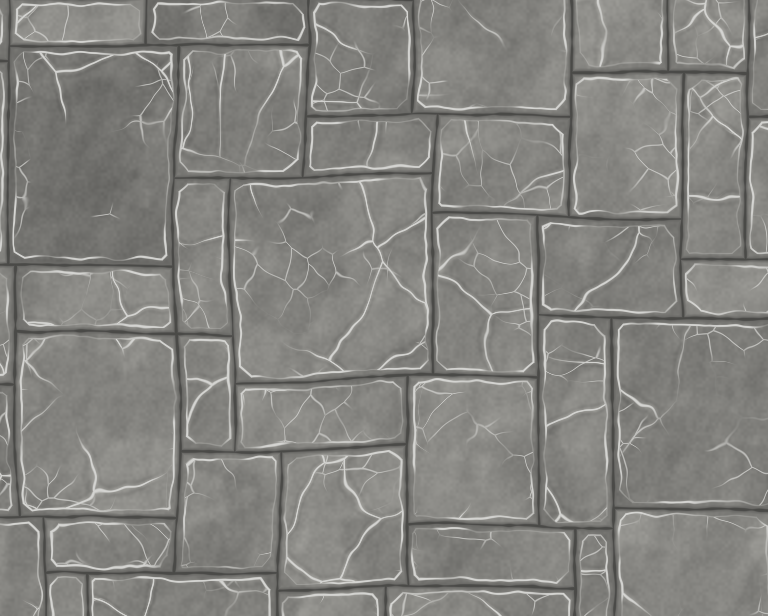
Give the GLSL for this texture, as a WebGL 2 fragment shader.

```glsl
#version 300 es
precision highp float;
// Grey flagstones of mixed sizes, fitted together in an interlocking pinwheel layout.
// Each slab gets a dark joint, a worn pale rim, branching pale cracks taken from
// warped Voronoi edges, and mottled stone; small squarish slabs carry a spiral.
uniform vec2 u_resolution;
out vec4 fragColor;

const float CELL = 0.172;         // mean slab size, in canvas widths
const float SIZE_SPREAD = 0.36;   // how far the joints leave the regular grid
const float SLANT = 0.014;        // bending of the joints
const float RIM_INSET = 0.0085;   // distance from joint to pale rim
const float LINE = 0.0011;        // half width of pale lines
const float CRACK_FREQ = 8.5;
const float CHIP_FREQ = 23.0;
const float SPIRAL_MAX = 0.72;    // largest carved slab, in cells
const float SPIRAL_TURNS = 2.6;
const float STONE = 0.505, HALO = 0.42, JOINT = 0.29, PALE = 0.83;
const vec3 WARM = vec3(1.0, 0.995, 0.965), CLEAN = vec3(1.0, 1.0, 0.988);

float hash(vec2 p) {
    vec3 q = fract(p.xyx * 0.1031);
    q += dot(q, q.yzx + 33.33);
    return fract((q.x + q.y) * q.z);
}
vec2 hash2(vec2 p) { return vec2(hash(p), hash(p + 71.7)); }

float noise(vec2 p) {
    vec2 i = floor(p), f = fract(p);
    f = f * f * (3.0 - 2.0 * f);
    return mix(mix(hash(i), hash(i + vec2(1, 0)), f.x),
               mix(hash(i + vec2(0, 1)), hash(i + 1.0), f.x), f.y);
}
vec2 noise2(vec2 p) { return vec2(noise(p), noise(p + 43.7)) - 0.5; }

float fbm(vec2 p) {
    float sum = 0.0, amp = 0.5;
    for (int i = 0; i < 5; i++) {
        sum += amp * noise(p);
        p = mat2(1.6, 1.2, -1.2, 1.6) * p + 7.3;
        amp *= 0.5;
    }
    return sum;
}

// Joint through a grid vertex: vertical on even vertices, horizontal on odd ones
float jointAt(vec2 v) {
    float s = 2.0 * hash(v + 19.0) - 1.0;
    float base = mod(v.x + v.y, 2.0) < 0.5 ? v.x : v.y;
    return base + SIZE_SPREAD * sign(s) * pow(abs(s), 0.6);
}

// Bounds (lo, hi) of the slab around p, and its identity
vec4 findSlab(vec2 p, out vec2 id) {
    vec4 slab = vec4(p, p);
    id = floor(p);
    for (int k = 0; k < 9; k++) {
        vec2 c = floor(p) + vec2(k % 3 - 1, k / 3 - 1);
        float a = jointAt(c), b = jointAt(c + vec2(1, 0));
        float e = jointAt(c + 1.0), f = jointAt(c + vec2(0, 1));
        vec4 r = mod(c.x + c.y, 2.0) < 0.5 ? vec4(a, b, e, f) : vec4(f, a, b, e);
        if (all(greaterThanEqual(p, r.xy)) && all(lessThan(p, r.zw))) { slab = r; id = c; }
    }
    return slab;
}

// Distance to the nearest Voronoi edge, in cells
float voronoiEdge(vec2 p) {
    vec2 n = floor(p), f = fract(p), nearest = vec2(8.0);
    for (int k = 0; k < 9; k++) {
        vec2 g = vec2(k % 3 - 1, k / 3 - 1), r = g + hash2(n + g) - f;
        if (dot(r, r) < dot(nearest, nearest)) nearest = r;
    }
    float d = 8.0;
    for (int k = 0; k < 25; k++) {
        vec2 g = vec2(k % 5 - 2, k / 5 - 2), r = g + hash2(n + g) - f, gap = r - nearest;
        if (dot(gap, gap) > 1e-5) d = min(d, dot(0.5 * (r + nearest), normalize(gap)));
    }
    return d;
}

float stroke(float d, float w, float px) {
    return 1.0 - smoothstep(max(w - px, 0.0), w + px, abs(d));
}

void main() {
    float px = 0.7 / u_resolution.x;
    vec2 p = gl_FragCoord.xy / u_resolution.x;

    // Slab layout and distances to its border
    vec2 id, bent = p + SLANT * noise2(p * 4.0) + 0.003 * noise2(p * 28.0);
    vec4 slab = findSlab(bent / CELL + 20.0, id) * CELL;
    vec2 q = bent + 20.0 * CELL, size = slab.zw - slab.xy;
    vec2 side = min(q - slab.xy, slab.zw - q);
    float edge = min(side.x, side.y) + 0.0016 * (noise(p * 95.0) - 0.5);
    float cut = 0.004 + 0.012 * noise(p * 22.0 + id);
    float inner = min(edge, (side.x + side.y) * 0.707 - cut);
    float rim = inner - RIM_INSET - 0.006 * (noise(p * 38.0 + id * 3.1) - 0.5);
    vec2 local = p + hash2(id) * 37.0;

    // Stone surface: slab tone, flaky mottling, chiselled relief, grain
    float tone = STONE + 0.035 * (hash(id + 5.0) - 0.5) - 0.06 * step(0.93, hash(id + 9.0));
    tone += 0.045 * smoothstep(0.46, 0.58, fbm(local * 9.0)) + 0.05 * (fbm(local * 16.0) - 0.48);
    vec2 rough = local * vec2(26.0, 20.0);
    tone += 0.14 * (fbm(rough) - fbm(rough + vec2(0.22, -0.22)));
    tone += 0.035 * (noise(p * 240.0) - 0.5);

    // Cracks: partly hidden Voronoi edges, denser near the border
    vec2 w = local + 0.045 * noise2(local * 11.0) + 0.008 * noise2(local * 55.0);
    float nearBorder = exp(-max(edge, 0.0) * 35.0);
    float show = smoothstep(0.48, 0.72, noise(local * 9.0 + 3.0) + 0.16 * nearBorder);
    float crack = voronoiEdge(w * CRACK_FREQ) / CRACK_FREQ;
    float pale = show * stroke(crack, LINE * (0.5 + 0.6 * show), px);
    float chipShow = smoothstep(0.62, 0.85, noise(local * 17.0) + 0.32 * nearBorder - 0.08);
    float chip = voronoiEdge(w * CHIP_FREQ + 11.0) / CHIP_FREQ;
    pale = max(pale, 0.75 * chipShow * stroke(chip, LINE * 0.7, px));
    float inside = smoothstep(-0.001, 0.001, rim);
    tone += inside * show * (0.05 * stroke(crack, 0.003, 0.003) - 0.03 * stroke(crack - 0.006, 0.002, 0.003));

    // Spiral carving on small squarish slabs
    if (max(size.x, size.y) < SPIRAL_MAX * CELL) {
        float radius = min(0.036, 0.36 * min(size.x, size.y));
        vec2 v = (q - 0.5 * (slab.xy + slab.zw)) / radius;
        float r = mix(length(v), max(abs(v.x), abs(v.y)), 0.4);
        float turn = fract(r * SPIRAL_TURNS - atan(v.y, v.x + 1e-5) / 6.28318);
        float pitch = radius / SPIRAL_TURNS, groove = abs(turn - 0.5) * pitch;
        float area = 1.0 - smoothstep(0.92, 1.0, r);
        tone = mix(tone, 0.37, area * stroke(groove, pitch * 0.16, px));
        pale = mix(pale, 0.8 * stroke(groove - pitch * 0.28, LINE * 0.8, px), area);
    }

    // Worn rim, bevel and joint
    float wear = 0.25 + 0.75 * smoothstep(0.25, 0.65, noise(local * 24.0));
    pale = max(pale * inside, wear * stroke(rim, LINE * (0.6 + 0.6 * wear), px));
    tone += 0.04 * wear * stroke(rim, 0.002, 0.003);
    tone *= mix(0.93, 1.0, inside);
    tone = mix(HALO, tone, smoothstep(0.0015, 0.0058, edge));
    tone = mix(JOINT, tone, smoothstep(0.0004, 0.0026, edge));
    pale *= smoothstep(0.002, 0.004, edge);

    fragColor = vec4(mix(tone, PALE, pale) * mix(WARM, CLEAN, pale), 1.0);
}
```
